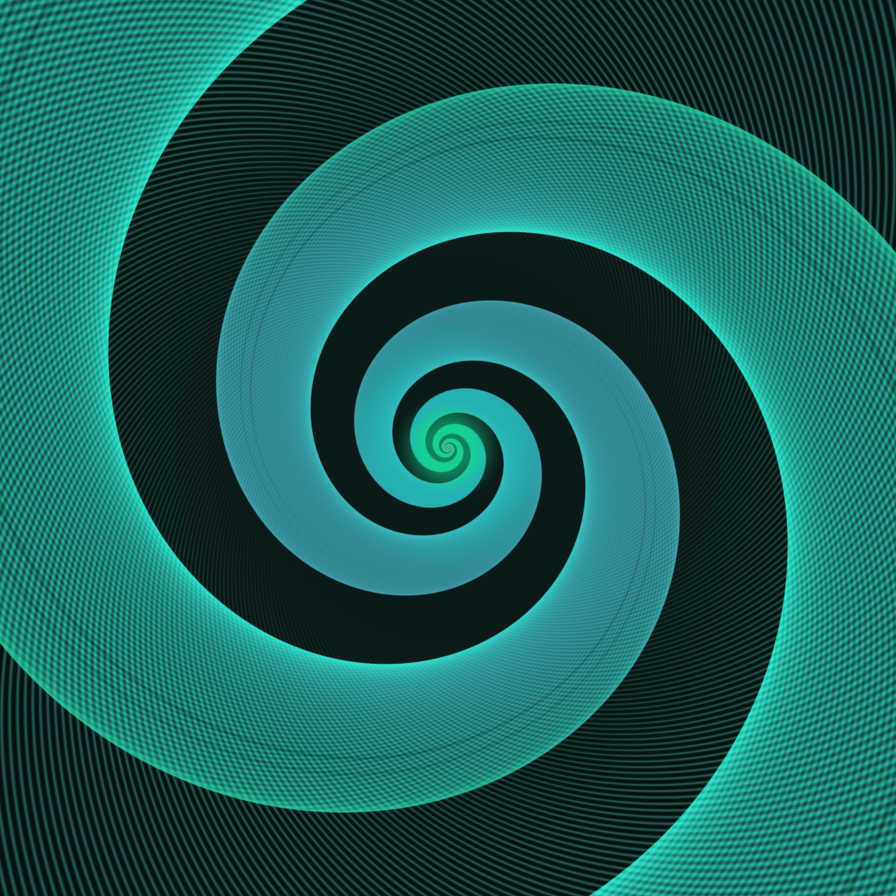
Give the GLSL for this background, as a Shadertoy shader.

```glsl
// Two glowing ribbons wound into a logarithmic spiral over a dark ground.
// In log-polar space each ribbon is a straight stripe: a sharp inner edge with
// a soft glow, a thin bright rim, and fine crossing threads that scale with radius.

const float PI = 3.14159265;
const float GROWTH = 0.288;        // log-radius gained per radian
const float PHASE = -1.011;        // log-radius of the inner edge at angle 0
const float RIBBON = 0.578;        // ribbon share of one spiral period
const float GLOW_WIDTH = 0.085;    // falloff of the inner glow, in periods
const float RIM_WIDTH = 0.011;     // falloff of the outer rim, in periods
const float THREADS = 210.0;       // threads per full turn
const float THREAD_SLANT = 1.65;   // slant of the outward threads
const float CROSS_SLANT = 2.2;     // slant of the crossing threads

const vec3 CORE_GREEN = vec3(0.09, 0.82, 0.58);
const vec3 RING_CYAN = vec3(0.14, 0.70, 0.70);
const vec3 ARM_BLUE = vec3(0.19, 0.53, 0.57);
const vec3 ARM_TEAL = vec3(0.11, 0.48, 0.43);
const vec3 GLOW_INNER = vec3(0.24, 0.76, 0.78);
const vec3 GLOW_OUTER = vec3(0.18, 0.93, 0.83);
const vec3 RIM_BLUE = vec3(0.30, 0.68, 0.74);
const vec3 RIM_GREEN = vec3(0.15, 0.83, 0.64);
const vec3 GROUND_INNER = vec3(0.04, 0.10, 0.095);
const vec3 GROUND_OUTER = vec3(0.012, 0.07, 0.062);
const vec3 THREAD_COLOR = vec3(0.16, 0.36, 0.34);

// Slanted threads in log-polar space, 0 to 1, fading to 0.5 when too fine.
float threads(float angle, float logR, float slant, float radius, float pixel) {
    float wave = 0.5 + 0.5 * cos(THREADS * (angle + slant * logR));
    float spacing = 2.0 * PI * radius / (THREADS * sqrt(1.0 + slant * slant));
    return mix(0.5, wave, smoothstep(1.3, 3.2, spacing / pixel));
}

// Ribbon body colour from the green core to the teal outer arms.
vec3 ribbonColor(float radius) {
    vec3 color = mix(CORE_GREEN, RING_CYAN, smoothstep(0.022, 0.055, radius));
    color = mix(color, ARM_BLUE, smoothstep(0.06, 0.15, radius));
    return mix(color, ARM_TEAL, smoothstep(0.22, 0.38, radius));
}

// Thin dark seam along the ribbon.
float seam(float u, float place) {
    float d = (u - place) / 0.0045;
    return exp(-d * d);
}

void mainImage(out vec4 fragColor, in vec2 fragCoord) {
    float pixel = 1.0 / min(iResolution.x, iResolution.y);
    vec2 p = (fragCoord - 0.5 * iResolution.xy) * pixel;
    float radius = max(length(p), 0.5 * pixel);
    float logR = log(radius);
    float angle = atan(p.y, p.x);

    // Position across the spiral: 0 at an inner edge, RIBBON at the rim
    float period = GROWTH * PI;
    float u = fract((logR + GROWTH * angle - PHASE) / period);
    float soft = min(1.1 * pixel / (radius * period), 0.2);

    // Fine threads
    float outward = threads(angle, logR, -THREAD_SLANT, radius, pixel);
    float crossing = threads(angle, logR, CROSS_SLANT, radius, pixel);
    float far = smoothstep(0.18, 0.48, radius);

    // Dark ground with threads growing clearer outward
    vec3 ground = mix(GROUND_INNER, GROUND_OUTER, far);
    ground = mix(ground, THREAD_COLOR, far * 0.9 * outward * outward);
    ground = mix(ground, 0.75 * CORE_GREEN, 0.8 * smoothstep(0.065, 0.02, radius));

    // Ribbon body with its weave and seams
    vec3 ribbon = ribbonColor(radius);
    float weave = 0.6 * outward + 0.4 * crossing - 0.5;
    ribbon *= 1.0 + weave * mix(0.15, 0.95, far);
    float seams = seam(u, 0.40) + 0.7 * seam(u, 0.455);
    ribbon *= 1.0 - 0.2 * seams * smoothstep(0.12, 0.3, radius);

    // Inner glow and outer rim
    float glow = 0.75 * exp(-u / GLOW_WIDTH) + 0.25 * exp(-u / (0.25 * GLOW_WIDTH));
    vec3 glowColor = mix(GLOW_INNER, GLOW_OUTER, smoothstep(0.12, 0.28, radius));
    glowColor = mix(CORE_GREEN, glowColor, smoothstep(0.02, 0.06, radius));
    ribbon = mix(ribbon, glowColor, glow * mix(1.0, 0.9 + 0.35 * weave, far));
    float toRim = max(RIBBON - u, 0.0);
    float rim = 0.65 * exp(-toRim / RIM_WIDTH) + 0.25 * exp(-toRim / (5.0 * RIM_WIDTH));
    vec3 rimColor = mix(RIM_BLUE, RIM_GREEN, smoothstep(0.25, 0.42, radius));
    ribbon = mix(ribbon, rimColor, rim * smoothstep(0.03, 0.09, radius));

    // Smooth ribbon edges, including the wrap from 1 back to 0
    float inside = min(u, 1.0 - u) * (u < 0.5 ? 1.0 : -1.0);
    float signedEdge = u < 0.5 * RIBBON ? u : (u > 0.5 * (1.0 + RIBBON) ? inside : RIBBON - u);
    float cover = smoothstep(-soft, soft, signedEdge);
    vec3 color = mix(ground, ribbon, cover);

    // Small pale bead at the centre
    color = mix(color, vec3(0.35, 0.72, 0.62), 0.6 * smoothstep(0.009, 0.002, radius));
    fragColor = vec4(clamp(color, 0.0, 1.0), 1.0);
}
```
